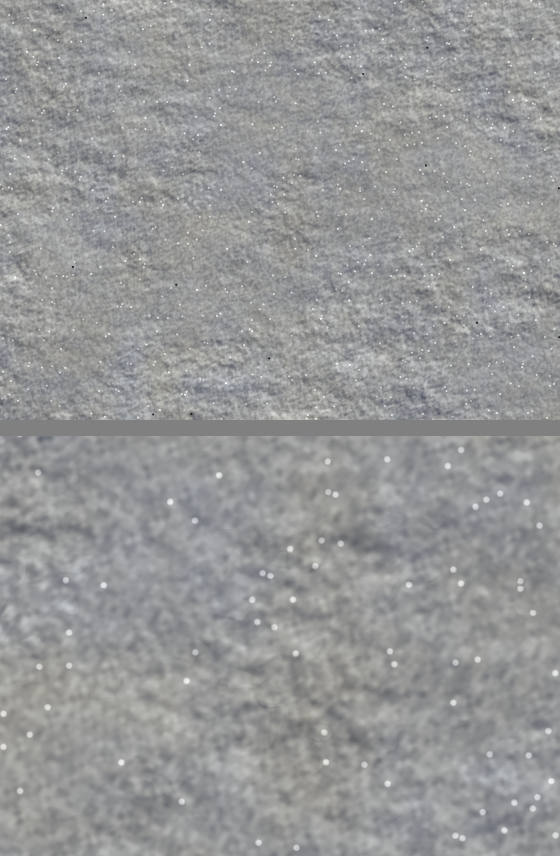
Top, the full canvas; bottom, a detail of the centre.
Reproduce this texture procedurally as a Shadertoy shader.

```glsl
const vec3 SHADOW = vec3(0.37, 0.38, 0.41);
const vec3 MIDTONE = vec3(0.585, 0.588, 0.588);
const vec3 LIT = vec3(0.80, 0.81, 0.80);
const vec3 WARM_TINT = vec3(0.012, 0.004, -0.016);
const vec2 LIGHT_DIR = vec2(0.50, 0.87);
const float LIGHT_STEP = 0.008;    // relief sampling distance
const float RELIEF = 0.95;
const float FLAKE_CONTRAST = 0.85;
const float GRAIN = 0.13;
const float GRAIN_SCALE = 190.0;
const float GLINT_SCALE = 130.0;
const float SPECK_SCALE = 32.0;

float hash(vec2 p) {
    return fract(sin(dot(p, vec2(127.1, 311.7))) * 43758.5);
}

vec2 hash2(vec2 p) {
    return vec2(hash(p), hash(p + 37.3));
}

mat2 rotation(float a) {
    return mat2(cos(a), sin(a), -sin(a), cos(a));
}

float noise(vec2 p) {
    vec2 i = floor(p), f = fract(p);
    f = f * f * (3.0 - 2.0 * f);
    return mix(mix(hash(i), hash(i + vec2(1, 0)), f.x),
               mix(hash(i + vec2(0, 1)), hash(i + vec2(1, 1)), f.x), f.y);
}

// Crusty height field, stretched slightly along the flakes
float crust(vec2 p) {
    p = rotation(-0.35) * p * vec2(12.0, 15.0);
    float h = 0.0, amp = 0.5;
    for (int i = 0; i < 5; i++) {
        h += amp * noise(p);
        p = rotation(0.6) * p * 2.07 + 11.3;
        amp *= 0.6;
    }
    return h;
}

// Overlapping ragged chips, each with a lit rim and a dropped shadow
float flakes(vec2 p, float scale, float seed) {
    vec2 q = p * scale + seed;
    q += 0.30 * (vec2(noise(q * 2.7), noise(q * 2.7 + 19.0)) - 0.5);
    q += 0.16 * (vec2(noise(q * 6.1), noise(q * 6.1 + 43.0)) - 0.5);
    vec2 cell = floor(q);
    float shade = 0.0;
    for (int y = -1; y <= 1; y++)
    for (int x = -1; x <= 1; x++) {
        vec2 id = cell + vec2(x, y);
        vec2 rnd = hash2(id + seed);
        vec2 d = q - id - 0.3 - 0.4 * hash2(id + seed + 71.0);
        mat2 turn = rotation(-0.4 - 1.5 * (rnd.x - 0.5));
        vec2 size = mix(vec2(0.28, 0.12), vec2(0.58, 0.27), rnd.y);
        float bodyDist = length(turn * d / size);
        float shadowDist = length(turn * (d + LIGHT_DIR * 0.15) / size);
        float strength = hash(id + seed + 5.7);
        shade = mix(shade, -0.11, (1.0 - smoothstep(0.6, 1.2, shadowDist)) * strength);
        float tone = 0.06 * strength + 0.16 * dot(d, LIGHT_DIR);
        float cover = 1.0 - smoothstep(0.85, 1.08, bodyDist);
        shade = mix(shade, tone, cover * (0.4 + 0.6 * strength));
    }
    return shade;
}

// Sparse round dots; keep is the fraction of occupied cells
float dots(vec2 p, float scale, float keep, float radius) {
    vec2 q = p * scale, id = floor(q);
    vec2 center = 0.3 + 0.4 * hash2(id + 3.1);
    float dist = length(q - id - center);
    return step(hash(id + 9.4), keep) * (1.0 - smoothstep(radius * 0.4, radius, dist));
}

vec3 snowColor(float tone) {
    return tone < 0.0 ? mix(MIDTONE, SHADOW, min(-tone / 0.21, 1.3))
                      : mix(MIDTONE, LIT, min(tone / 0.215, 1.2));
}

void mainImage(out vec4 fragColor, in vec2 fragCoord) {
    vec2 p = fragCoord / iResolution.y;

    // Broad patches where the crust is worn smooth
    float broad = 0.65 * noise(p * vec2(2.6, 4.2) + 4.7) + 0.35 * noise(p * 9.0);
    float rough = 1.0 - 0.55 * smoothstep(0.52, 0.75, broad);

    // Relief, chips and fine grain
    float slope = crust(p) - crust(p + LIGHT_DIR * LIGHT_STEP);
    float chips = 0.6 * flakes(p, 17.0, 13.0) + 0.6 * flakes(p, 31.0, 57.0);
    float grain = noise(rotation(0.5) * p * GRAIN_SCALE) - 0.5;
    float tone = rough * (RELIEF * slope + FLAKE_CONTRAST * chips);
    tone += GRAIN * grain + 0.05 * (noise(p * 6.0 + 8.0) - 0.5) + 0.006;

    // Tint drifts between cool shade and faint grit
    vec3 color = snowColor(tone);
    float grit = noise(p * 13.0 + 31.0) + 0.5 * noise(p * 45.0) - 0.75;
    color += WARM_TINT * grit * 1.6;

    // Ice glints and rare dark specks
    color += 0.25 * dots(rotation(0.3) * p, GLINT_SCALE, 0.03, 0.45);
    color *= 1.0 - 0.7 * dots(p, SPECK_SCALE, 0.009, 0.12);

    fragColor = vec4(clamp(color, 0.0, 1.0), 1.0);
}
```
